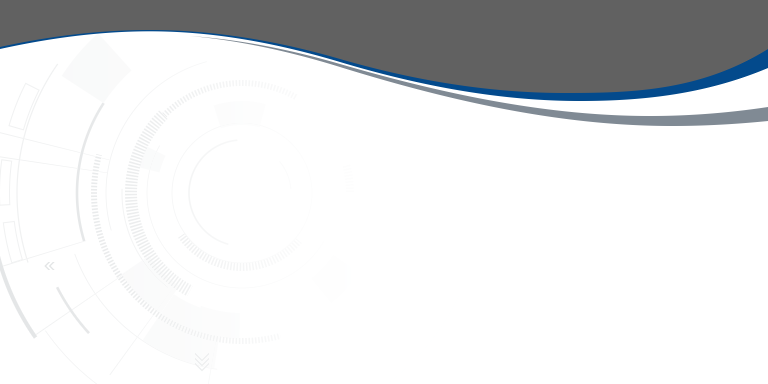
Give the GLSL for this background, as a WebGL 2 fragment shader.

```glsl
#version 300 es
precision highp float;
// A white page under a charcoal header whose wavy hem carries blue and slate ribbons,
// with a pale technical dial at the left that fades out to the right.
// Waves are cubic Hermite curves; the dial is built from bands in polar space.

uniform vec2 u_resolution;
out vec4 fragColor;

// Design space: 384 units tall, y measured down from the top edge.
const float UNITS = 384.0;
const vec3 PAPER = vec3(1.0);
const vec3 CHARCOAL = vec3(0.38);
const vec3 BLUE = vec3(0.01, 0.29, 0.55);
const vec3 SLATE = vec3(0.50, 0.54, 0.58);
const vec3 INK = vec3(0.86, 0.87, 0.875);

const vec2 DIAL_CENTER = vec2(242.0, 193.0);
const vec2 FADE_SPAN = vec2(40.0, 390.0);
const float FADE_FLOOR = 0.05;
const float LINE_INK = 0.42;
const float HEAVY_INK = 0.75;
const float FILL_INK = 0.17;

// Wave knots: x, depth, slope.
const vec3 HEADER_HEM[5] = vec3[5](vec3(0, 47, -0.22), vec3(150, 30, 0),
    vec3(340, 59, 0.29), vec3(565, 93, 0), vec3(768, 49, -0.62));
const vec3 BLUE_HEM[5] = vec3[5](vec3(0, 49, -0.22), vec3(150, 31.3, 0),
    vec3(340, 62, 0.3), vec3(580, 101, 0), vec3(768, 68, -0.42));
const vec3 SLATE_TOP[5] = vec3[5](vec3(0, 36, 0), vec3(190, 36, 0.07),
    vec3(340, 64, 0.29), vec3(650, 116, 0), vec3(768, 107, -0.15));
const vec3 SLATE_HEM[5] = vec3[5](vec3(0, 36, 0), vec3(190, 36, 0.09),
    vec3(340, 67, 0.31), vec3(672, 126, 0), vec3(768, 121, -0.1));

// Arcs: radius, width, start and end angle in degrees.
const vec4 ARCS[12] = vec4[12](vec4(53, 1.6, 95, 255), vec4(49, 1, 5, 40),
    vec4(70, 0.8, -5, 365), vec4(95, 0.7, 150, 330), vec4(120, 1, 178, 232),
    vec4(136, 0.8, 105, 196), vec4(165, 2.6, 147, 197), vec4(178, 0.8, 200, 262),
    vec4(207.5, 2.6, 207, 222.5), vec4(225, 1.2, 145, 198),
    vec4(252, 4, 194, 215), vec4(240, 0.7, 215, 335));
// Sectors: inner and outer radius, start and end angle.
const vec4 FILLS[7] = vec4[7](vec4(165, 215, 132, 147), vec4(85, 106, 154, 166),
    vec4(120, 146, 250, 269), vec4(112, 146, 214, 236), vec4(110, 142, 309, 326),
    vec4(122, 178, 236, 261), vec4(68, 92, 75, 108));
const vec4 FRAMES[3] = vec4[3](vec4(227, 243, 153, 164),
    vec4(232, 243, 172, 183), vec4(229, 241, 187, 197));
// Spokes: inner radius, outer radius, angle.
const vec3 SPOKES[6] = vec3[6](vec3(136, 255, 166), vec3(136, 255, 171.5),
    vec3(163, 255, 197), vec3(136, 252, 214.5), vec3(106, 225, 234), vec3(150, 205, 260));
// Tick rings: inner radius, outer radius, start and end angle.
const vec4 TICKS[5] = vec4[5](vec4(105, 117, 135, 242), vec4(145, 151, 165, 285),
    vec4(70, 78, 215, 320), vec4(107, 113, 60, 135), vec4(104, 112, -5, 15));
const float TICK_PITCH = 3.3;

// Share of a pixel of width px around v that lies between lo and hi.
float band(float v, float lo, float hi, float px) {
    return clamp(min(v + 0.5 * px, hi) - max(v - 0.5 * px, lo), 0.0, px) / px;
}

// Polar box; polar holds radius and angle in degrees.
float sector(vec2 polar, vec4 s, float px) {
    float arcUnit = max(radians(polar.x), 0.01);
    return band(polar.x, s.x, s.y, px)
         * band(polar.y * arcUnit, s.z * arcUnit, s.w * arcUnit, px);
}

float wave(float x, vec3 knots[5]) {
    float depth = knots[0].y;
    for (int i = 0; i < 4; i++) {
        vec3 a = knots[i], b = knots[i + 1];
        if (x < a.x) break;
        float span = b.x - a.x, t = min((x - a.x) / span, 1.0), s = 1.0 - t;
        depth = s * s * ((1.0 + 2.0 * t) * a.y + t * span * a.z)
              + t * t * ((1.0 + 2.0 * s) * b.y - s * span * b.z);
    }
    return depth;
}

// Stacked arrowheads pointing toward negative x.
float chevrons(vec2 q, float halfWidth, float pitch, float count, float px) {
    float v = q.x - abs(q.y);
    float stripe = band(abs(fract(v / pitch) - 0.5) * pitch, -pitch, 0.22 * pitch, px);
    return stripe * band(v, 0.0, pitch * count, px) * band(q.y, -halfWidth, halfWidth, px);
}

float dialInk(vec2 p, float px) {
    vec2 d = p - DIAL_CENTER;
    vec2 polar = vec2(length(d), mod(degrees(atan(-d.y, d.x)), 360.0));
    float fill = 0.0, ink = 0.0;
    for (int i = 0; i < 7; i++) fill = max(fill, FILL_INK * sector(polar, FILLS[i], px));
    for (int i = 0; i < 12; i++) {
        vec4 a = ARCS[i];
        float weight = mix(LINE_INK, HEAVY_INK, smoothstep(1.0, 3.0, a.y));
        ink = max(ink, weight * sector(polar, vec4(a.x - 0.5 * a.y, a.x + 0.5 * a.y, a.zw), px));
    }
    for (int i = 0; i < 3; i++) {
        vec4 f = FRAMES[i];
        float inner = sector(polar, f + vec4(1, -1, 0.25, -0.25), px);
        ink = max(ink, LINE_INK * (sector(polar, f, px) - inner));
    }
    for (int i = 0; i < 6; i++) {
        vec3 s = SPOKES[i];
        ink = max(ink, LINE_INK * sector(polar, vec4(s.xy, s.z - 0.11, s.z + 0.11), px));
    }
    for (int i = 0; i < 5; i++) {
        vec4 t = TICKS[i];
        float count = floor(radians(360.0) * t.y / TICK_PITCH);
        float offset = abs(fract(polar.y * count / 360.0) - 0.5) * TICK_PITCH;
        ink = max(ink, 0.65 * sector(polar, t, px) * band(offset, -TICK_PITCH, 0.8, px));
    }
    ink = max(ink, HEAVY_INK * chevrons(p - vec2(43, 266), 4.0, 4.5, 2.0, px));
    ink = max(ink, HEAVY_INK * chevrons(vec2(373.0 - p.y, p.x - 202.0), 7.0, 5.0, 3.0, px));
    return max(ink, fill) * mix(1.0, FADE_FLOOR, smoothstep(FADE_SPAN.x, FADE_SPAN.y, p.x));
}

void main() {
    float px = UNITS / u_resolution.y;
    vec2 p = vec2(gl_FragCoord.x, u_resolution.y - gl_FragCoord.y) * px;
    vec3 color = mix(PAPER, INK, dialInk(p, px));

    // Ribbons, painted from the back to the front.
    float hem = wave(p.x, HEADER_HEM), blueHem = wave(p.x, BLUE_HEM);
    float slateTop = wave(p.x, SLATE_TOP), slateHem = wave(p.x, SLATE_HEM);
    color = mix(color, PAPER, band(p.y, blueHem, slateTop, px));
    color = mix(color, SLATE, band(p.y, slateTop, slateHem, px));
    color = mix(color, BLUE, band(p.y, -px, blueHem, px));
    color = mix(color, CHARCOAL, band(p.y, -px, hem, px));
    fragColor = vec4(color, 1.0);
}
```
